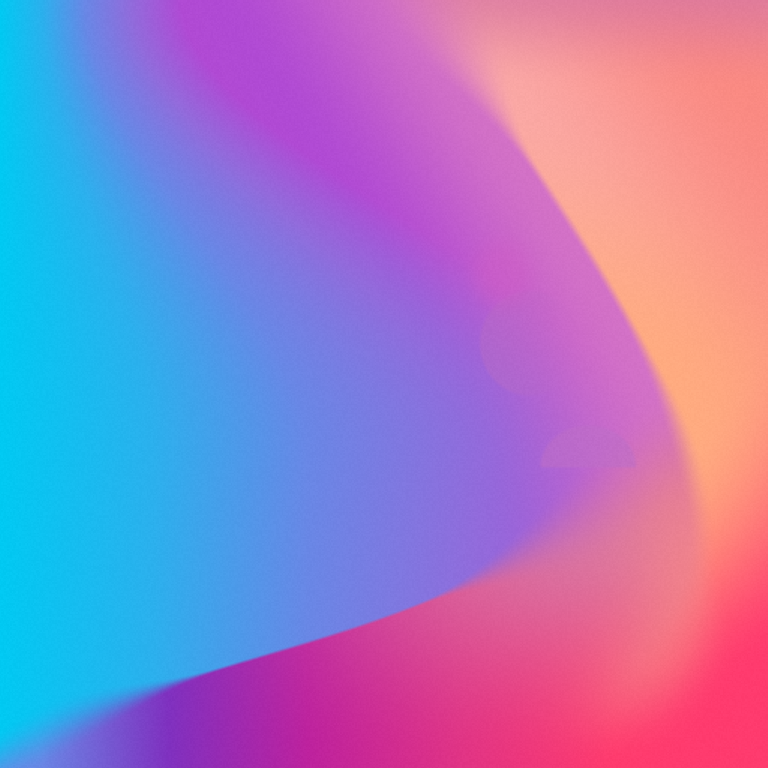
A Shadertoy shader for this background:

```glsl
// Soft abstract gradient: a cyan-to-violet field, a peach ribbon and a crimson wave.

const vec3 CYAN    = vec3(0.00, 0.79, 0.95);
const vec3 SKY     = vec3(0.17, 0.69, 0.93);
const vec3 BLUE    = vec3(0.41, 0.53, 0.90);
const vec3 VIOLET  = vec3(0.57, 0.42, 0.86);
const vec3 PURPLE  = vec3(0.69, 0.29, 0.83);
const vec3 ORCHID  = vec3(0.84, 0.46, 0.77);
const vec3 INDIGO  = vec3(0.50, 0.19, 0.75);
const vec3 MAGENTA = vec3(0.74, 0.13, 0.62);
const vec3 CERISE  = vec3(0.88, 0.20, 0.52);
const vec3 CRIMSON = vec3(1.00, 0.23, 0.43);
const vec3 ROSE    = vec3(0.84, 0.46, 0.64);
const vec3 CORAL   = vec3(0.98, 0.54, 0.51);
const vec3 PEACH   = vec3(1.00, 0.67, 0.50);
const vec3 BLUSH   = vec3(0.98, 0.66, 0.65);

// Linear weight of x between a and b.
float ramp(float a, float b, float x) {
    return clamp((x - a) / (b - a), 0.0, 1.0);
}

// Cubic polynomial with coefficients in rising order.
float cubic(vec4 k, float t) {
    return k.x + t * (k.y + t * (k.z + t * k.w));
}

float hash(vec2 p) {
    vec3 q = fract(vec3(p.xyx) * 0.1031);
    q += dot(q, q.yzx + 33.33);
    return fract((q.x + q.y) * q.z);
}

// Soft-edged ellipse mask.
float ellipse(vec2 p, vec2 center, vec2 radius, float soft) {
    return smoothstep(1.0 + soft, 1.0 - soft, length((p - center) / radius));
}

// Cool field whose bands fan out toward the lower half.
vec3 coolField(vec2 p, float ribbonDist) {
    float spread = mix(0.11, 0.40, smoothstep(1.0, 0.4, p.y));
    float t = p.x / spread;
    vec3 c = mix(CYAN, SKY, ramp(0.0, 0.5, t));
    c = mix(c, BLUE, ramp(0.5, 1.0, t));
    c = mix(c, VIOLET, ramp(1.0, 1.55, t));
    c = mix(c, PURPLE, ramp(1.55, 2.15, t));
    return mix(c, ORCHID, 0.9 * smoothstep(-0.28, 0.0, ribbonDist));
}

// Warm wave, indigo at the left and crimson at the right.
vec3 warmWave(vec2 p, float ribbonDist) {
    vec3 c = mix(BLUE, INDIGO, ramp(0.05, 0.22, p.x));
    c = mix(c, MAGENTA, ramp(0.22, 0.40, p.x));
    c = mix(c, CERISE, ramp(0.40, 0.60, p.x));
    c = mix(c, CRIMSON, ramp(0.60, 0.80, p.x));
    float lift = smoothstep(0.0, 0.32, p.y) * smoothstep(0.2, 0.75, p.x);
    c = mix(c, ROSE, lift);
    float glow = exp(-pow(ribbonDist / 0.1, 2.0));
    glow *= smoothstep(0.5, 0.25, p.y) * smoothstep(0.0, 0.15, p.y);
    return mix(c, CORAL, 0.7 * glow);
}

// Peach ribbon, rosy at the top and hot at the bottom.
vec3 peachRibbon(vec2 p, float ribbonDist) {
    vec3 c = mix(PEACH, BLUSH, smoothstep(0.5, 0.9, p.y));
    c = mix(c, CORAL, smoothstep(0.0, 0.35, ribbonDist));
    c = mix(c, ROSE, 0.8 * smoothstep(0.88, 1.03, p.y));
    float heat = smoothstep(0.42, 0.05, p.y - 0.9 * max(ribbonDist, 0.0));
    return mix(c, CRIMSON, heat);
}

// Faint translucent blots near the ribbon.
vec3 addBlots(vec3 c, vec2 p) {
    float disc = ellipse(p, vec2(0.69, 0.553), vec2(0.065, 0.068), 0.05);
    c = mix(c, vec3(0.72, 0.42, 0.77), 0.45 * disc * smoothstep(0.76, 0.64, p.x));
    float petal = ellipse(p, vec2(0.655, 0.645), vec2(0.035, 0.04), 0.6);
    c = mix(c, vec3(0.81, 0.36, 0.77), 0.5 * petal);
    float dome = ellipse(p, vec2(0.766, 0.392), vec2(0.062, 0.054), 0.06);
    dome *= smoothstep(0.389, 0.394, p.y);
    return mix(c, vec3(0.74, 0.43, 0.78), 0.6 * dome);
}

void mainImage(out vec4 fragColor, in vec2 fragCoord) {
    vec2 p = fragCoord / iResolution.xy;

    // Signed offsets from the two curved edges.
    float ribbonDist = p.x - cubic(vec4(0.804, 0.866, -1.906, 0.794), p.y);
    float waveDist = cubic(vec4(0.011, 0.5895, -0.857, 0.834), p.x) - p.y;

    // Edge softness varies along each curve.
    float waveSoft = 0.003 + 0.04 * smoothstep(0.28, 0.05, p.x)
                   + 0.09 * smoothstep(0.55, 0.85, p.x);
    float ribbonSoft = 0.008 + 0.07 * smoothstep(0.78, 1.0, p.y)
                     + 0.012 * smoothstep(0.6, 0.4, p.y)
                     + 0.06 * smoothstep(0.28, 0.1, p.y);

    // Layers from back to front.
    vec3 color = coolField(p, ribbonDist);
    color = mix(color, warmWave(p, ribbonDist), smoothstep(-waveSoft, waveSoft, waveDist));
    color = addBlots(color, p);
    color = mix(color, peachRibbon(p, ribbonDist),
                smoothstep(-ribbonSoft, ribbonSoft, ribbonDist));

    // Fine grain on a canvas-sized grid.
    color += 0.016 * (hash(floor(p * 512.0)) - 0.5);
    fragColor = vec4(clamp(color, 0.0, 1.0), 1.0);
}
```
